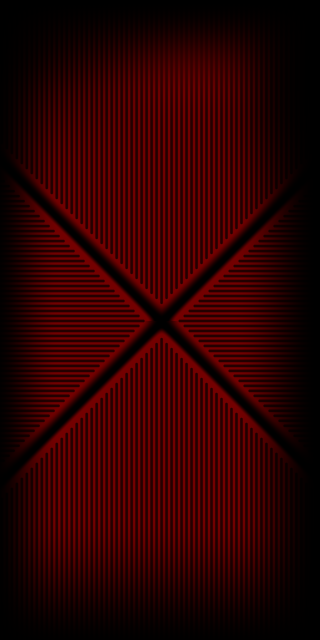
Give the GLSL for this background, as a Shadertoy shader.

```glsl
// Four ribbed red panels divided by a soft black diagonal cross.
// Each panel is folded to one axis, then cut by repeated round-ended slots;
// a vignette fades the panels into black towards the borders.

#define CROSS_CENTER vec2(0.505, 0.997)
#define RIB_PERIOD 0.0156
#define SLOT_RADIUS 0.0041
#define SLOT_SOFTNESS 0.0008
#define SLOT_INSET 0.057
#define APEX_ROUNDING 0.009
#define CRISP_GROOVE vec2(0.007, 0.024)
#define SOFT_GROOVE vec2(0.001, 0.036)
#define RIB_COLOR vec3(0.450, 0.0, 0.0)
#define SLOT_COLOR vec3(0.140, 0.0, 0.0)

// Soft elliptical spot, 1 at its center
float spot(vec2 p, vec2 center, vec2 radius) {
    vec2 q = (p - center) / radius;
    return exp(-dot(q, q));
}

// Distance to the nearest slot; along runs away from the cross center
float slotDistance(float across, float along) {
    float slotCenter = round(across / RIB_PERIOD) * RIB_PERIOD;
    float slotStart = abs(slotCenter) + SLOT_INSET;
    vec2 offset = vec2(across - slotCenter, min(along - slotStart, 0.0));
    return length(offset) - SLOT_RADIUS;
}

// Brightness falling off at the sides, ends and upper corners
float vignette(vec2 p) {
    float sides = smoothstep(-0.02, 0.19, p.x) * (1.0 - smoothstep(0.73, 0.99, p.x));
    float ends = smoothstep(-0.03, 0.39, p.y) * (1.0 - smoothstep(1.69, 2.0, p.y));
    float corners = (1.0 - 0.85 * spot(p, vec2(0.97, 1.72), vec2(0.20, 0.28)))
                  * (1.0 - 0.75 * spot(p, vec2(0.04, 1.86), vec2(0.30, 0.26)));
    return sides * ends * corners;
}

void mainImage(out vec4 fragColor, in vec2 fragCoord) {
    // Width spans one unit; height spans two
    vec2 uv = fragCoord / iResolution.xy * vec2(1.0, 2.0);
    float edge = SLOT_SOFTNESS + 0.5 / iResolution.x;
    vec2 p = uv - CROSS_CENTER;

    // Fold the four panels onto one
    bool upright = abs(p.y) > abs(p.x);
    float across = upright ? p.x : p.y;
    float along = upright ? abs(p.y) : abs(p.x);

    // Ribs and slots, with the slots softened under the upper glow
    float slot = 1.0 - smoothstep(-edge, edge, slotDistance(across, along));
    slot *= 1.0 - 0.6 * spot(uv, vec2(0.60, 1.84), vec2(0.20, 0.12));
    vec3 color = mix(RIB_COLOR, SLOT_COLOR, slot);

    // Dark diagonal grooves: soft above each arm, crisp below it
    float roundedAcross = sqrt(across * across + APEX_ROUNDING * APEX_ROUNDING);
    float grooveDistance = (along - roundedAcross) * 0.7071;
    bool aboveArm = upright == (p.y > 0.0);
    vec2 groove = aboveArm ? SOFT_GROOVE : CRISP_GROOVE;
    color *= smoothstep(groove.x, groove.y, grooveDistance);

    fragColor = vec4(color * vignette(uv), 1.0);
}
```
